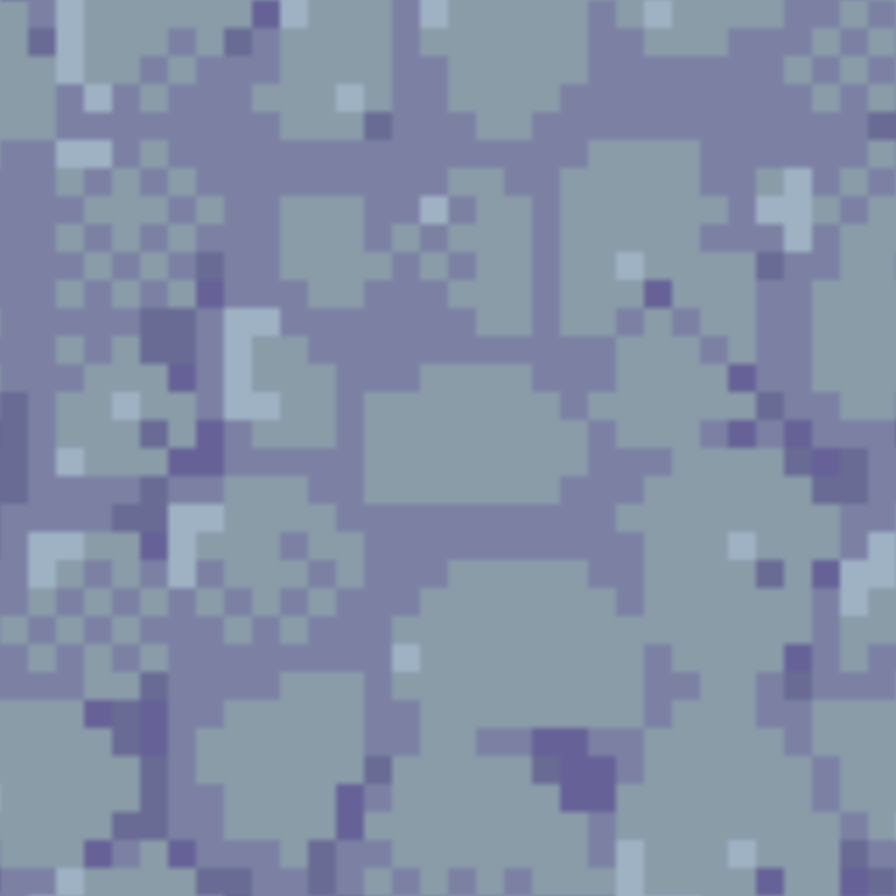
Reproduce this texture procedurally as a Shadertoy shader.

```glsl
// Pixel-art cobblestones: rounded grey-blue stones parted by violet mortar.
// A Voronoi pattern is sampled once per coarse square; its border distance
// picks stone, mortar, lit rim or shadow, and the squares blend softly.

const float SQUARES = 32.0;       // coarse squares across the canvas
const float STONE_SIZE = 7.0;     // mean stone spacing, in squares
const float SITE_JITTER = 0.8;
const float CORNER_SHARPNESS = 1.5;
const float MORTAR_MIN = -0.3;    // half width of mortar, in squares
const float MORTAR_MAX = 1.25;
const float RIM_WIDTH = 0.85;
const float GLINT_LEVEL = 0.68;
const float SHADOW_LEVEL = 0.6;
const float DITHER_LEVEL = 0.72;
const float PIT_CHANCE = 0.2;
const float SOFTNESS = 0.16;      // blend between squares

const vec3 STONE = vec3(0.54, 0.61, 0.66);
const vec3 MORTAR = vec3(0.485, 0.507, 0.64);
const vec3 LIGHT = vec3(0.625, 0.70, 0.77);
const vec3 SHADOW_VIOLET = vec3(0.40, 0.385, 0.595);
const vec3 SHADOW_SLATE = vec3(0.41, 0.42, 0.58);

float hash(vec2 cell, float seed) {
    uvec2 q = uvec2(ivec2(cell) + 512);
    uint h = q.x * 1597334677u ^ q.y * 3812015801u ^ uint(seed) * 2654435761u;
    h = (h ^ (h >> 15)) * 2246822519u;
    h = (h ^ (h >> 13)) * 3266489917u;
    h ^= h >> 16;
    return float(h >> 8) / 16777216.0;
}

float valueNoise(vec2 p, float seed) {
    vec2 cell = floor(p);
    vec2 f = fract(p);
    f = f * f * (3.0 - 2.0 * f);
    float low = mix(hash(cell, seed), hash(cell + vec2(1, 0), seed), f.x);
    float high = mix(hash(cell + vec2(0, 1), seed), hash(cell + 1.0, seed), f.x);
    return mix(low, high, f.y);
}

vec2 stoneSite(vec2 cell) {
    vec2 jitter = vec2(hash(cell, 1.0), hash(cell, 2.0)) - 0.5;
    return (cell + 0.5 + SITE_JITTER * jitter) * STONE_SIZE;
}

// Returns the nearest site in xy and the rounded border distance in z.
vec3 stoneField(vec2 p, out vec2 siteCell) {
    vec2 home = floor(p / STONE_SIZE);
    vec2 site = vec2(0.0);
    float nearest = 1e6;
    for (int y = -1; y <= 1; y++)
    for (int x = -1; x <= 1; x++) {
        vec2 cell = home + vec2(x, y);
        vec2 candidate = stoneSite(cell);
        float d = distance(p, candidate);
        if (d < nearest) {
            nearest = d;
            site = candidate;
            siteCell = cell;
        }
    }
    float total = 0.0;
    for (int y = -2; y <= 2; y++)
    for (int x = -2; x <= 2; x++) {
        if (x == 0 && y == 0) continue;
        vec2 other = stoneSite(siteCell + vec2(x, y));
        float border = dot(0.5 * (site + other) - p, normalize(other - site));
        total += exp(-CORNER_SHARPNESS * border);
    }
    return vec3(site, -log(total) / CORNER_SHARPNESS);
}

vec3 squareColor(vec2 square) {
    vec2 p = square + 0.5;
    vec2 siteCell;
    vec3 field = stoneField(p, siteCell);
    float halfWidth = mix(MORTAR_MIN, MORTAR_MAX, valueNoise(p / 4.0, 3.0));
    float depth = field.z - halfWidth;
    float facing = (p.x - field.x) / max(distance(p, field.xy), 0.01);
    float glint = valueNoise(p / 4.0, 4.0);
    vec3 shadow = hash(square, 5.0) < 0.5 ? SHADOW_VIOLET : SHADOW_SLATE;

    // Mortar, shaded along the right side of some stones
    if (depth < 0.0)
        return facing > 0.2 && glint > SHADOW_LEVEL ? shadow : MORTAR;

    // Lit rim on the left side of some stones
    if (depth < RIM_WIDTH && facing < -0.3 && glint > GLINT_LEVEL) return LIGHT;

    // Checkered fringe of mortar
    bool checker = mod(square.x + square.y, 2.0) < 0.5;
    if (checker && depth < 1.7 && valueNoise(p / 5.0, 6.0) > DITHER_LEVEL)
        return MORTAR;

    // Small pit: a lit square with a dark one below right
    if (hash(siteCell, 7.0) < PIT_CHANCE) {
        vec2 offset = square - floor(field.xy);
        if (offset == vec2(0, 0)) return LIGHT;
        if (offset == vec2(1, -1)) return shadow;
    }
    return STONE;
}

void mainImage(out vec4 fragColor, in vec2 fragCoord) {
    vec2 p = fragCoord / iResolution.y * SQUARES - 0.5;
    vec2 square = floor(p);
    vec2 blend = smoothstep(0.5 - SOFTNESS, 0.5 + SOFTNESS, fract(p));
    vec3 low = mix(squareColor(square), squareColor(square + vec2(1, 0)), blend.x);
    vec3 high = mix(squareColor(square + vec2(0, 1)), squareColor(square + 1.0), blend.x);
    fragColor = vec4(mix(low, high, blend.y), 1.0);
}
```
